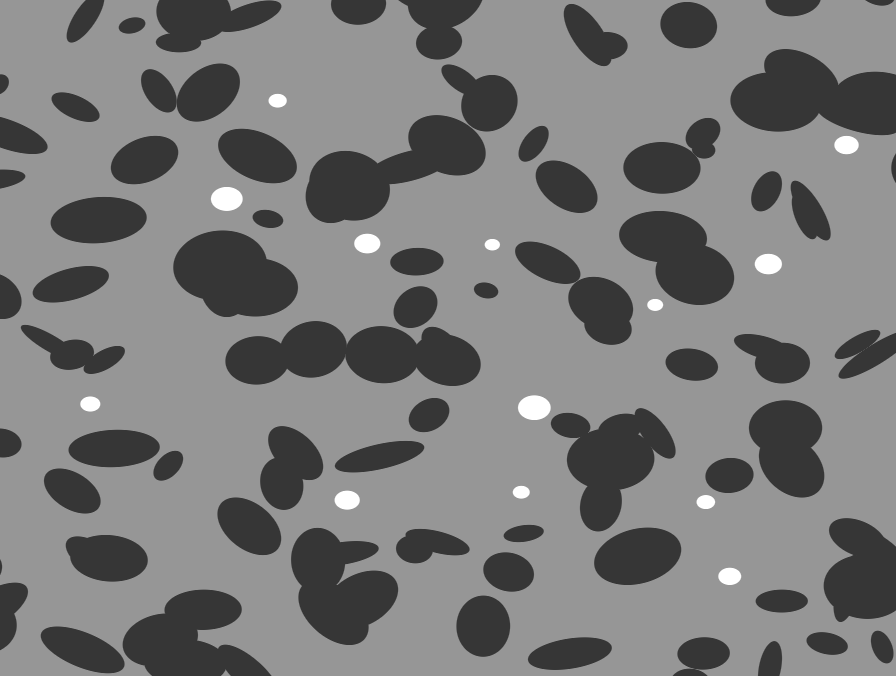
Reproduce this pattern procedurally as a WebGL 2 fragment shader.

```glsl
#version 300 es
precision highp float;
// Dark scattered ellipses and a few white dots on a flat grey ground.

uniform vec2 u_resolution;
out vec4 fragColor;

const vec3 GROUND = vec3(0.59);
const vec3 GRAIN = vec3(0.21);
const vec3 DOT = vec3(1.0);

const float GRAIN_CELLS = 10.4;  // grain cells across the canvas
const float DOT_CELLS = 6.0;     // candidate dot cells across the canvas

float hash(vec2 cell, float seed) {
    return fract(sin(dot(cell + seed * 17.31, vec2(12.9898, 78.233))) * 43758.5453);
}

vec2 hash2(vec2 cell, float seed) {
    return vec2(hash(cell, seed), hash(cell, seed + 1.0));
}

mat2 rotation(float angle) {
    float c = cos(angle), s = sin(angle);
    return mat2(c, -s, s, c);
}

// Approximate signed distance to an ellipse with the given radii.
float ellipseDistance(vec2 p, vec2 radii) {
    float k = length(p / radii);
    float slope = length(p / (radii * radii));
    return k * (k - 1.0) / max(slope, 1e-4);
}

// Signed distance to the nearest grain around p.
float grainDistance(vec2 p, float cells) {
    float nearest = 1.0;
    vec2 home = floor(p * cells);
    for (int y = -2; y <= 2; y++) {
        for (int x = -2; x <= 2; x++) {
            vec2 cell = home + vec2(x, y);
            vec2 jitter = (hash2(cell, 1.0) - 0.5) * 1.4;
            vec2 offset = p - (cell + 0.5 + jitter) / cells;
            vec2 radii = mix(vec2(0.011), vec2(0.054), hash2(cell, 3.0));
            float angle = 3.14159 * hash(cell, 5.0);
            nearest = min(nearest, ellipseDistance(rotation(angle) * offset, radii));
        }
    }
    return nearest;
}

// Coverage of the white dots, kept only where they stand clear of the grains.
float dotCoverage(vec2 p, float cells, float sharpness) {
    float coverage = 0.0;
    vec2 home = floor(p * cells);
    for (int y = -1; y <= 1; y++) {
        for (int x = -1; x <= 1; x++) {
            vec2 cell = home + vec2(x, y);
            vec2 center = (cell + mix(vec2(0.1), vec2(0.9), hash2(cell, 7.0))) / cells;
            float radius = mix(0.006, 0.021, hash(cell, 9.0));
            float ink = clamp(0.5 - (length(p - center) - radius) * sharpness, 0.0, 1.0);
            if (ink > 0.0 && grainDistance(center, GRAIN_CELLS) > radius + 0.006) {
                coverage = max(coverage, ink);
            }
        }
    }
    return coverage;
}

void main() {
    // Both axes run from 0 to 1, so round shapes widen with the canvas.
    vec2 uv = gl_FragCoord.xy / u_resolution;
    float sharpness = sqrt(u_resolution.x * u_resolution.y);

    float grain = clamp(0.5 - grainDistance(uv, GRAIN_CELLS) * sharpness, 0.0, 1.0);
    vec3 color = mix(GROUND, GRAIN, grain);
    color = mix(color, DOT, dotCoverage(uv, DOT_CELLS, sharpness));

    fragColor = vec4(color, 1.0);
}
```
